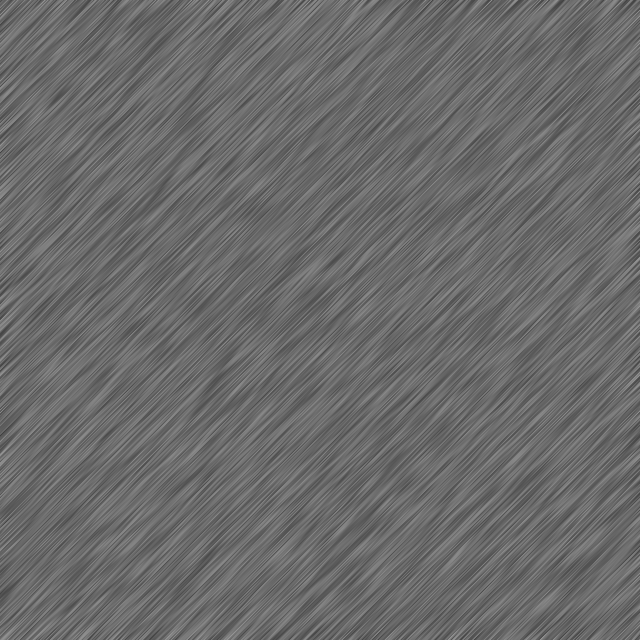
Write a three.js fragment shader that draws this texture.

```glsl
varying vec2 vUv;

const float STREAK_ANGLE = 0.7854;
const float BASE_GREY = 0.42;

// Cells per canvas width: x along the streaks, y across them
const vec2 HAIR_CELLS = vec2(23.0, 630.0);
const vec2 FIBRE_CELLS = vec2(20.0, 330.0);
const vec2 PATCH_CELLS = vec2(14.0, 60.0);

const float HAIR_CONTRAST = 0.222;
const float FIBRE_CONTRAST = 0.05;
const float PATCH_CONTRAST = 0.015;

const float EDGE_WIDTH = 0.03;
const float EDGE_BOOST = 0.4;

float hash(vec2 p) {
  return fract(sin(dot(p, vec2(12.9898, 78.233))) * 43758.5453);
}

// Smooth noise along one row, shifted so that cell ends never line up
float rowNoise(float along, float row, float seed) {
  float x = along + hash(vec2(row, seed + 0.5));
  float cell = floor(x);
  float blend = smoothstep(0.0, 1.0, x - cell);
  vec2 key = vec2(cell + seed * 37.0, row);
  return mix(hash(key), hash(key + vec2(1.0, 0.0)), blend);
}

// Stretched noise centred on zero
float streaks(vec2 p, float seed) {
  float row = floor(p.y);
  float blend = smoothstep(0.0, 1.0, p.y - row);
  return mix(rowNoise(p.x, row, seed), rowNoise(p.x, row + 1.0, seed), blend) - 0.5;
}

void main() {
  // Axes along and across the brushing
  vec2 direction = vec2(cos(STREAK_ANGLE), sin(STREAK_ANGLE));
  vec2 brushed = vec2(dot(vUv, direction), dot(vUv, vec2(-direction.y, direction.x)));

  // Fine hairs over wider fibres and soft patches
  float grain = HAIR_CONTRAST * streaks(brushed * HAIR_CELLS, 1.0)
              + FIBRE_CONTRAST * streaks(brushed * FIBRE_CELLS, 2.0)
              + PATCH_CONTRAST * streaks(brushed * PATCH_CELLS, 3.0);

  // Crisper contrast close to the border
  vec2 inset = min(vUv, 1.0 - vUv);
  float border = 1.0 - smoothstep(0.0, EDGE_WIDTH, min(inset.x, inset.y));
  grain *= 1.0 + EDGE_BOOST * border;

  gl_FragColor = vec4(vec3(BASE_GREY + grain), 1.0);
}
```
